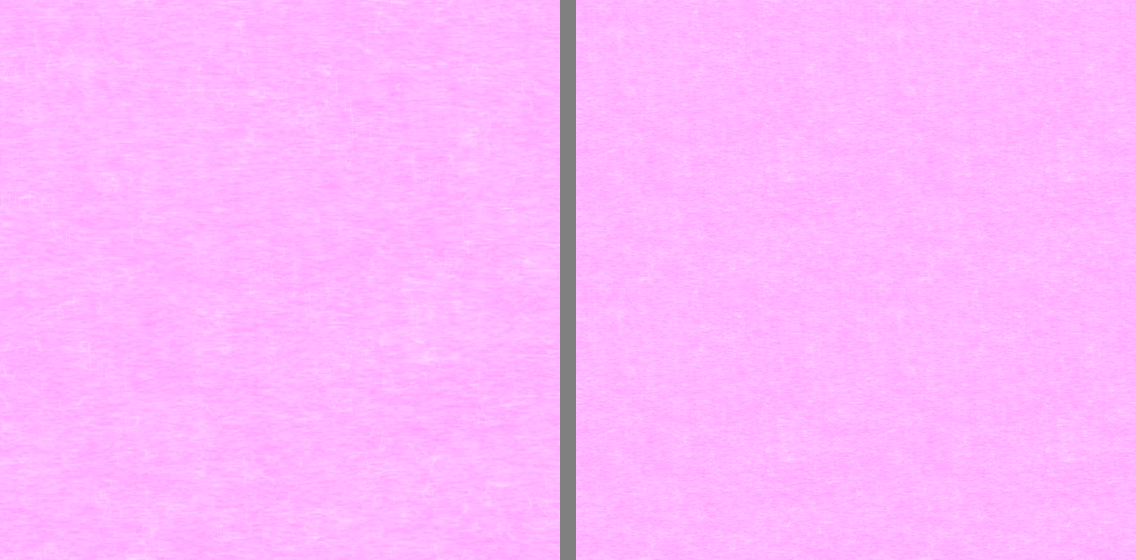
Left, the tile; right, the same tile 2 across and 2 down.
A WebGL 2 fragment shader for this texture:

```glsl
#version 300 es
precision highp float;
// Pale pink brushed paper with fine horizontal fibres and faint light scuffs, tiling.

#define BASE_GREEN 0.707
#define CLOUD_AMOUNT 0.038
#define PATCH_AMOUNT 0.036
#define STREAK_AMOUNT 0.040
#define FIBRE_AMOUNT 0.060
#define THREAD_AMOUNT 0.038
#define GRAIN_AMOUNT 0.044
#define DASH_AMOUNT 0.060
#define SCUFF_AMOUNT 0.044
#define WARP vec2(0.014, 0.005)

uniform vec2 u_resolution;
out vec4 fragColor;

float hash(vec2 cell, float seed) {
    return fract(sin(dot(cell, vec2(127.1, 311.7)) + seed * 17.3) * 43758.5453);
}

// Value noise that wraps after a whole number of cells, centred on zero
float wrapNoise(vec2 uv, vec2 cells, float seed) {
    vec2 p = uv * cells + hash(cells, seed);
    vec2 i = floor(p);
    vec2 f = p - i;
    f = f * f * (3.0 - 2.0 * f);
    vec2 lo = mod(i, cells);
    vec2 hi = mod(i + 1.0, cells);
    float bottom = mix(hash(lo, seed), hash(vec2(hi.x, lo.y), seed), f.x);
    float top = mix(hash(vec2(lo.x, hi.y), seed), hash(hi, seed), f.x);
    return mix(bottom, top, f.y) - 0.5;
}

// Thin bright line along the zero contour of a noise field
float contourLine(vec2 uv, vec2 cells, float seed) {
    return 1.0 - smoothstep(0.0, 0.11, abs(wrapNoise(uv, cells, seed)));
}

void main() {
    vec2 uv = gl_FragCoord.xy / u_resolution;

    // Gentle bending keeps the fibres from lining up with the lattice
    vec2 bend = vec2(wrapNoise(uv, vec2(24.0, 46.0), 1.0),
                     wrapNoise(uv, vec2(28.0, 32.0), 2.0));
    vec2 p = uv + bend * WARP;

    // Soft tonal clouds and smaller patches
    float green = BASE_GREEN;
    green += CLOUD_AMOUNT * wrapNoise(p, vec2(10.0, 21.0), 3.0);
    green += PATCH_AMOUNT * wrapNoise(p, vec2(46.0, 74.0), 4.0);

    // Horizontal streaks, fine fibres, hair-thin threads and grain
    green += STREAK_AMOUNT * wrapNoise(p, vec2(40.0, 170.0), 5.0);
    green += FIBRE_AMOUNT * wrapNoise(p, vec2(92.0, 270.0), 6.0);
    green += THREAD_AMOUNT * wrapNoise(uv, vec2(52.0, 380.0), 14.0);
    green += GRAIN_AMOUNT * wrapNoise(uv, vec2(200.0, 310.0), 7.0);

    // Sparse light dashes
    float dash = smoothstep(0.14, 0.44, wrapNoise(p, vec2(36.0, 240.0), 8.0));
    float dashArea = smoothstep(0.0, 0.30, wrapNoise(uv, vec2(20.0, 44.0), 9.0));
    green += DASH_AMOUNT * dash * dashArea;

    // Curved scuffs and short upright marks, only in scattered spots
    float scuffArea = smoothstep(0.08, 0.28, wrapNoise(uv, vec2(28.0, 40.0), 10.0));
    float uprightArea = smoothstep(0.14, 0.34, wrapNoise(uv, vec2(34.0, 30.0), 11.0));
    green += SCUFF_AMOUNT * scuffArea * contourLine(p, vec2(52.0, 84.0), 12.0);
    green += SCUFF_AMOUNT * uprightArea * contourLine(p, vec2(96.0, 34.0), 13.0);

    fragColor = vec4(1.0, clamp(green, 0.0, 1.0), 1.0, 1.0);
}
```
